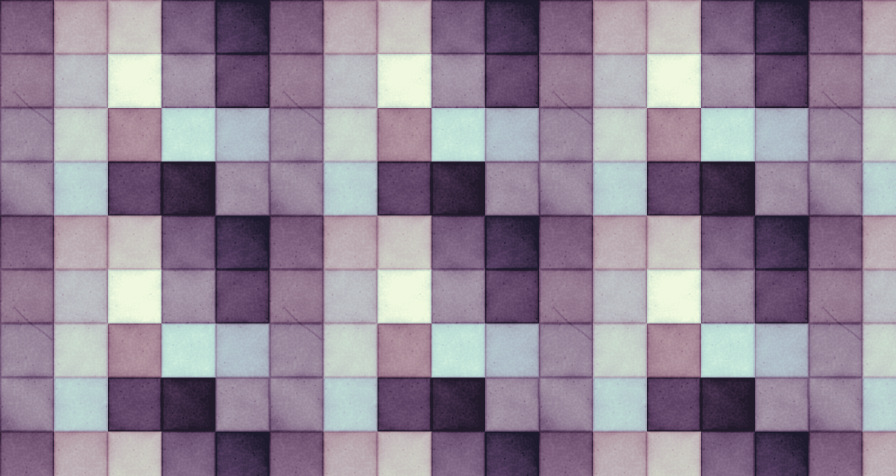
Reproduce this pattern procedurally as a Shadertoy shader.

```glsl
// Patchwork of worn mauve, cream and mint squares in a repeating 5 by 4 block.

const float CELLS_ACROSS = 16.62;
const vec2 BLOCK = vec2(5.0, 4.0);

// Tone level of each square, row by row from the top
const float TONES[20] = float[20](
    2.0, 3.7, 4.4, 2.0, 0.8,
    2.5, 4.0, 6.0, 3.0, 1.3,
    2.8, 4.7, 2.9, 5.2, 4.0,
    2.9, 4.6, 1.3, 0.5, 2.9);

// Warm (positive) or cool (negative) cast of each square
const float CASTS[20] = float[20](
    0.2, 0.7, 0.8, 0.0, -0.2,
    0.3, 0.2, 0.2, 0.0, 0.0,
    0.0, 0.3, 0.8, -0.6, -0.5,
    0.0, -0.5, 0.0, 0.0, 0.0);

// Ink ramp from near black through purple to pale cream
const vec3 INKS[7] = vec3[7](
    vec3(0.13, 0.10, 0.17), vec3(0.35, 0.24, 0.38), vec3(0.51, 0.41, 0.53),
    vec3(0.64, 0.58, 0.65), vec3(0.72, 0.74, 0.77), vec3(0.78, 0.87, 0.82),
    vec3(0.93, 0.98, 0.88));

vec2 hash2(vec2 p) {
    vec2 q = vec2(dot(p, vec2(127.1, 311.7)), dot(p, vec2(269.5, 183.3)));
    return fract(sin(q) * 43758.5);
}

// Distance to the nearest scattered point, and that point's random value
vec2 cellular(vec2 p) {
    vec2 base = floor(p);
    vec2 nearest = vec2(8.0, 0.0);
    for (int j = -1; j <= 1; j++)
    for (int i = -1; i <= 1; i++) {
        vec2 id = base + vec2(i, j);
        vec2 rnd = hash2(id);
        float d = length(id + rnd - p);
        if (d < nearest.x) nearest = vec2(d, hash2(id + 57.0).x);
    }
    return nearest;
}

float layeredSines(vec2 p) {
    float sum = 0.0, amp = 0.5;
    for (int i = 0; i < 4; i++) {
        sum += amp * sin(p.x + 1.7 * sin(p.y)) * sin(p.y + 1.3 * sin(p.x));
        p = mat2(1.6, 1.2, -1.2, 1.6) * p + 2.3;
        amp *= 0.55;
    }
    return sum;
}

float segmentDistance(vec2 p, vec2 a, vec2 b) {
    vec2 ab = b - a;
    return length(p - a - ab * clamp(dot(p - a, ab) / dot(ab, ab), 0.0, 1.0));
}

vec3 inkRamp(float tone) {
    float t = clamp(tone, 0.0, 5.999);
    int i = int(t);
    return mix(INKS[i], INKS[i + 1], fract(t));
}

// Soft darkening toward the square's rim plus a thin seam
float rimShade(vec2 f, float wobble) {
    vec2 e = min(f, 1.0 - f);
    float d = min(e.x, e.y);
    float halo = exp(-max(d + 0.03 * wobble, 0.0) * 13.0);
    float seam = 1.0 - smoothstep(0.008, 0.04, d);
    return 0.6 * halo + 0.75 * seam;
}

// Fine grain, sparse pits and a diagonal scratch
float wear(vec2 p) {
    float grain = cellular(p * 19.0).x - 0.45;
    vec2 pit = cellular(p * 7.0 + 31.0);
    float pits = step(0.86, pit.y) * (1.0 - smoothstep(0.06, 0.17, pit.x));
    vec2 bend = vec2(0.0, 0.02 * sin(p.x * 9.0));
    float scratch = segmentDistance(p + bend, vec2(0.27, 1.72), vec2(0.96, 2.32));
    float line = 1.0 - smoothstep(0.005, 0.03, scratch);
    return 0.38 * grain - 0.5 * pits - 0.55 * line;
}

vec3 patchwork(vec2 p) {
    vec2 q = mod(p, BLOCK);
    vec2 cell = min(floor(q), BLOCK - 1.0);
    vec2 f = q - cell;
    int id = int(cell.y) * 5 + int(cell.x);
    float tone = TONES[id];
    float stain = layeredSines(q * 4.5);

    // Top row fades upward, dark squares deepen to the right
    float topRow = 1.0 - step(0.5, cell.y);
    float dark = 1.0 - smoothstep(0.5, 1.6, tone);
    float shade = topRow * 0.7 * (f.y - 0.6) - dark * 0.6 * (f.x - 0.4);

    // Blotches gather low in the bottom left square
    float corner = 1.0 - smoothstep(0.1, 0.8, length(q - vec2(0.0, 4.0)));
    shade += 0.22 * stain - corner * (0.6 + 0.8 * stain);

    tone += shade + wear(q) - rimShade(f, stain);
    return inkRamp(tone) + CASTS[id] * vec3(0.06, -0.01, -0.035);
}

void mainImage(out vec4 fragColor, in vec2 fragCoord) {
    vec3 sum = vec3(0.0);
    // Four samples per pixel, measured in squares from the top left
    for (int i = 0; i < 4; i++) {
        vec2 jitter = vec2(i % 2, i / 2) * 0.5 - 0.25;
        vec2 s = fragCoord + jitter;
        vec2 p = vec2(s.x, iResolution.y - s.y) * CELLS_ACROSS / iResolution.x;
        sum += patchwork(p);
    }
    fragColor = vec4(sum * 0.25, 1.0);
}
```
